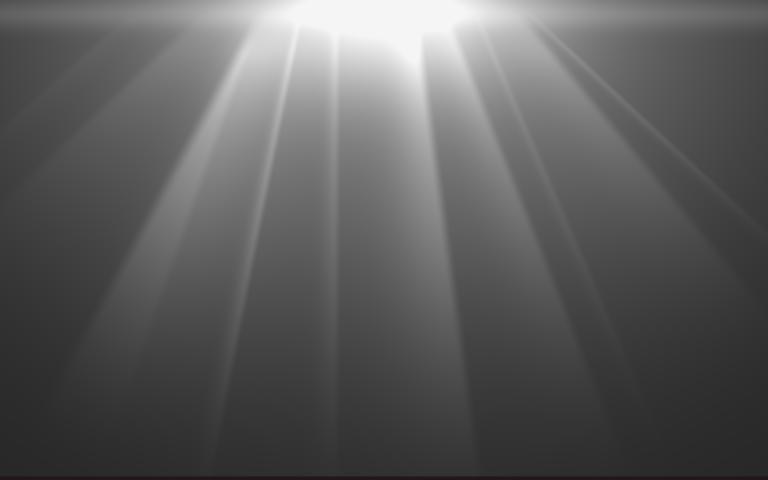
This background is drawn by a Shadertoy shader. Its source:

```glsl
// Soft grey light beams fanning down from a bright glow at the top edge.

// Each ray: x of its crisp edge at the top, slope, signed width, strength.
// The sign of the width tells on which side of the edge the light falls.
const vec4 RAYS[11] = vec4[11](
    vec4(-0.256, -0.548,  0.28,  0.22),
    vec4(-0.240, -0.350, -0.12,  0.07),
    vec4(-0.163, -0.195, -0.03,  0.19),
    vec4(-0.092,  0.000, -0.04,  0.11),
    vec4( 0.070,  0.140, -0.14,  0.19),
    vec4( 0.127,  0.400, -0.12,  0.13),
    vec4( 0.186,  0.434, -0.03,  0.08),
    vec4( 0.270,  0.830, -0.20,  0.13),
    vec4( 0.280,  1.080, -0.035, 0.14),
    vec4(-0.360, -1.070,  0.25,  0.07),
    vec4(-0.503, -1.130,  0.12,  0.05)
);

// Crisp on one side, falling off softly on the other, widening downwards
float rayLight(vec2 p, vec4 ray) {
    float width = abs(ray.z);
    float inside = (p.x - ray.x - ray.y * p.y) * sign(ray.z);
    float falloff = inside / (width * (0.3 + p.y));
    float edge = smoothstep(-0.004, 0.012 + 0.08 * width, inside);
    return ray.w * edge * exp(-falloff * falloff);
}

void mainImage(out vec4 fragColor, in vec2 fragCoord) {
    // Centred x, depth below the top edge as y, both in canvas heights
    vec2 p = (fragCoord - vec2(0.5 * iResolution.x, 0.0)) / iResolution.y;
    p.y = 1.0 - p.y;

    // Wide ambient glow, bright core and a thin haze along the top
    float light = 0.14 + 0.40 * exp(-1.7 * p.x * p.x - 2.2 * p.y * p.y);
    vec2 core = (p + vec2(0.01, 0.0)) / vec2(0.30, 0.18);
    light += 0.50 * exp(-dot(core, core));
    float haze = (p.y - 0.03) / 0.03;
    light += 0.10 * exp(-haze * haze);

    // Rays emerge below the core and fade with distance
    float beams = 0.0;
    for (int i = 0; i < 11; i++) beams += rayLight(p, RAYS[i]);
    light += beams * smoothstep(0.0, 0.12, p.y) * smoothstep(1.2, 0.15, length(p));

    // Gentle highlight limit and a dark rim along the bottom
    vec3 color = vec3(min(light, 0.96));
    color = mix(color, vec3(0.13, 0.09, 0.11), smoothstep(0.990, 0.995, p.y));
    fragColor = vec4(color, 1.0);
}
```
